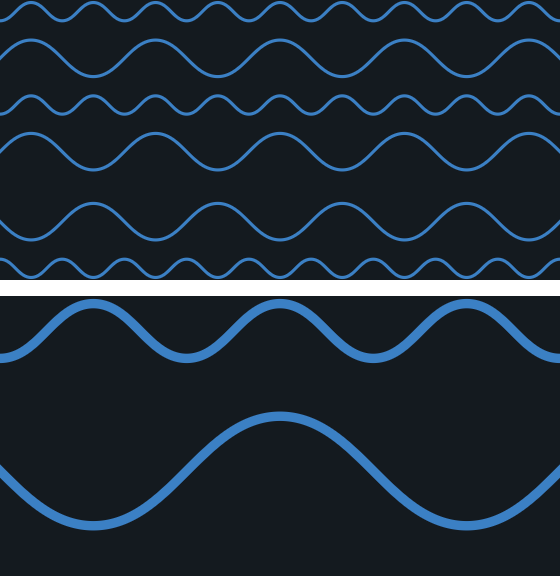
Top: the whole. Bottom: its middle third, enlarged.
Reproduce this pattern procedurally as a Shadertoy shader.

```glsl
// Rows of large and small blue waves on a dark ground, mirrored about a horizontal axis.
// Lengths are in canvas heights.
#define BACKGROUND vec3(0.08, 0.10, 0.12)
#define LINE_COLOR vec3(0.23, 0.50, 0.77)
#define WAVELENGTH (4.0 / 9.0)
#define AMPLITUDE 0.0652
#define HALF_WIDTH 0.0056
#define CREST_FLATNESS 0.02
#define MIRROR_Y (1.0 / 3.0)
#define PAIR_HEIGHT (1.0 / 3.0)
#define LARGE_Y (1.0 / 8.0)
#define SMALL_Y (7.0 / 24.0)
#define SMALL_SCALE 0.5

const float TAU = 6.2831853;

// Approximate distance to a wave with slightly flattened crests
float waveDistance(vec2 p, float scale) {
    float k = TAU / (WAVELENGTH * scale);
    float a = AMPLITUDE * scale / (1.0 - CREST_FLATNESS);
    float u = p.x * k;
    float height = a * (cos(u) - CREST_FLATNESS * cos(3.0 * u));
    float slope = a * k * (3.0 * CREST_FLATNESS * sin(3.0 * u) - sin(u));
    return abs(p.y - height) / sqrt(1.0 + slope * slope);
}

void mainImage(out vec4 fragColor, in vec2 fragCoord) {
    float pixel = 1.0 / iResolution.y;
    vec2 p = fragCoord * pixel;
    p.x -= 0.5 * iResolution.x * pixel;

    // Mirror the rows, then repeat each large and small pair
    p.y = mod(abs(p.y - MIRROR_Y), PAIR_HEIGHT);

    float large = waveDistance(p - vec2(0.0, LARGE_Y), 1.0);
    float small = waveDistance(p - vec2(0.0, SMALL_Y), SMALL_SCALE);

    // Antialiased stroke
    float edge = min(large, small) - HALF_WIDTH;
    float coverage = clamp(0.5 - edge / pixel, 0.0, 1.0);
    fragColor = vec4(mix(BACKGROUND, LINE_COLOR, coverage), 1.0);
}
```
